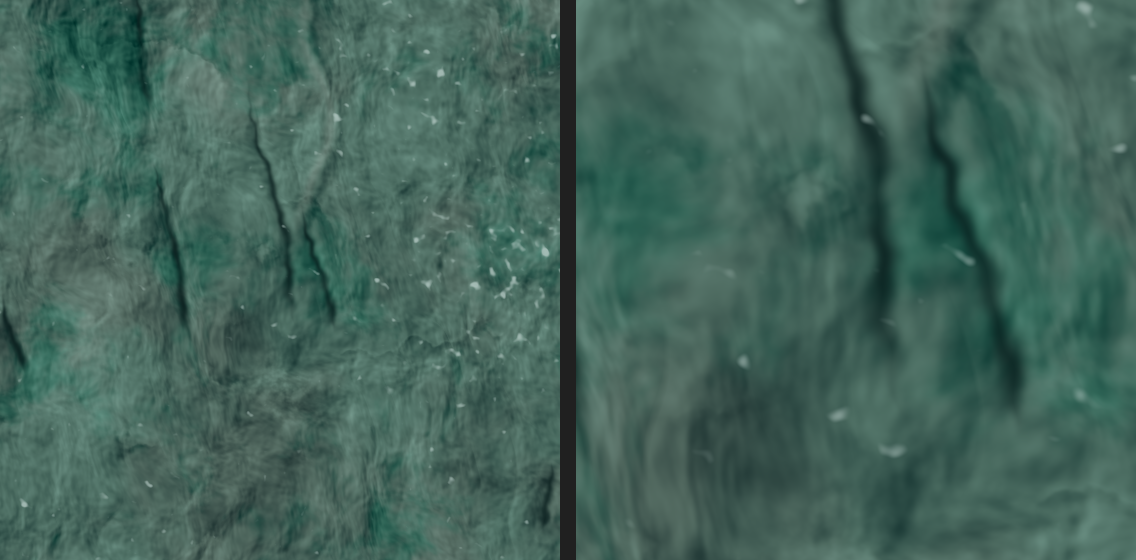
Left: the whole. Right: its middle third, enlarged.
This texture is drawn by a Shadertoy shader. Its source:

```glsl
// Weathered green rock face: fibrous relief, tapering cracks, a pale vein and wet glints.

const vec3 SHADOW  = vec3(0.10, 0.22, 0.205);
const vec3 MID     = vec3(0.292, 0.422, 0.378);
const vec3 LIGHT   = vec3(0.45, 0.60, 0.55);
const vec3 FISSURE = vec3(0.05, 0.13, 0.125);
const vec3 GLINT   = vec3(0.70, 0.78, 0.76);
const vec3 EMERALD_SHIFT = vec3(-0.10, -0.015, -0.03);
const vec3 GREY_SHIFT    = vec3(0.025, -0.015, -0.008);

const float LEAN = 0.22;            // sideways drift of the fibres per unit height
const float RELIEF = 5.6;
const float PATCHES = 1.15;
const float MOTTLE = 0.85;
const float GRAIN = 0.28;
const vec2 LIGHT_STEP = vec2(-0.004, 0.005);
const vec2 GLINT_CENTER = vec2(0.89, 0.52);
const vec2 GLINT_SPREAD = vec2(0.20, 0.25);
const vec2 UPPER_GLINT_CENTER = vec2(0.78, 0.86);
const vec2 EMERALD_CENTER = vec2(0.19, 0.87);
const vec2 CHIP_CENTER = vec2(0.51, 0.30);

// Each crack: top point, bottom point
const int CRACK_COUNT = 6;
const vec4 CRACKS[CRACK_COUNT] = vec4[](
    vec4(0.445, 0.87, 0.535, 0.41), vec4(0.275, 0.73, 0.345, 0.37),
    vec4(0.540, 0.64, 0.600, 0.40), vec4(0.245, 1.04, 0.270, 0.80),
    vec4(0.005, 0.48, 0.045, 0.33), vec4(0.985, 0.18, 0.970, 0.05));

vec2 hash2(vec2 p) {
    vec3 q = fract(p.xyx * vec3(0.1031, 0.1030, 0.0973));
    q += dot(q, q.yzx + 33.33);
    return fract((q.xx + q.yz) * q.zy) * 2.0 - 1.0;
}

float gradientNoise(vec2 p) {
    vec2 i = floor(p), f = fract(p);
    vec2 u = f * f * f * (f * (f * 6.0 - 15.0) + 10.0);
    float a = dot(hash2(i), f);
    float b = dot(hash2(i + vec2(1, 0)), f - vec2(1, 0));
    float c = dot(hash2(i + vec2(0, 1)), f - vec2(0, 1));
    float d = dot(hash2(i + vec2(1, 1)), f - vec2(1, 1));
    return 1.25 * mix(mix(a, b, u.x), mix(c, d, u.x), u.y);
}

float fbm(vec2 p) {
    float sum = 0.0, amp = 0.5;
    for (int i = 0; i < 5; i++) {
        sum += amp * gradientNoise(p);
        p = mat2(1.6, 1.2, -1.2, 1.6) * p + 17.3;
        amp *= 0.49;
    }
    return sum;
}

float blob(vec2 p, vec2 center, vec2 spread) {
    vec2 d = (p - center) / spread;
    return exp(-dot(d, d));
}

// Bends space so that the fibres and stains look folded
vec2 fold(vec2 p) {
    p += 0.045 * vec2(gradientNoise(p * 4.0 + 5.0), gradientNoise(p * 4.0 + 25.0));
    return p + 0.014 * vec2(gradientNoise(p * 15.0 + 2.0), gradientNoise(p * 15.0 + 52.0));
}

// Height of the surface: fibres along the lean, with ridged creases
float rockHeight(vec2 p) {
    vec2 q = fold(p);
    q.x += LEAN * q.y;
    float crease = abs(gradientNoise(q * vec2(17.0, 8.0) + 11.0));
    return fbm(q * vec2(9.0, 5.0) + 31.0) + 0.28 * crease;
}

// x: dark core, y: soft shade on the left, z: lit rim on the right
vec3 crackLayers(vec2 p) {
    vec3 layers = vec3(0.0);
    float rough = 0.005 * gradientNoise(p * 45.0 + 7.0);
    for (int i = 0; i < CRACK_COUNT; i++) {
        vec4 c = CRACKS[i];
        float along = (c.y - p.y) / (c.y - c.w);
        float id = float(i) * 3.7 + 0.4;
        float d = p.x - mix(c.x, c.z, along) + rough;
        d += 0.018 * gradientNoise(vec2(p.y * 8.0, id)) + 0.006 * gradientNoise(vec2(p.y * 30.0, id));
        float fade = smoothstep(0.0, 0.3, along) * smoothstep(1.0, 0.8, along);
        float width = 0.0025 + 0.0065 * fade * along;
        float uneven = 0.75 + 0.8 * gradientNoise(vec2(p.y * 14.0, id + 40.0));
        float core = exp(-d * d / (width * width)) * uneven;
        float shade = exp(-abs(d) / (d < 0.0 ? 0.025 : 0.006));
        float rim = exp(-pow((d - 0.014) / 0.007, 2.0));
        layers = max(layers, vec3(core, shade, rim) * fade);
    }
    return layers;
}

void mainImage(out vec4 fragColor, in vec2 fragCoord) {
    vec2 p = fragCoord / iResolution.y;
    vec2 folded = fold(p);
    float corner = blob(p, EMERALD_CENTER, vec2(0.17, 0.19));

    // Relief, broad patches, blotches and grain
    float relief = rockHeight(p) - rockHeight(p + LIGHT_STEP);
    float tone = RELIEF * (1.0 + 0.5 * corner) * relief + PATCHES * fbm(folded * 3.2 + 9.0);
    tone += MOTTLE * fbm(folded * 19.0 + 63.0) + GRAIN * gradientNoise(folded * 80.0);

    // Broken ledges: lit above, dark below
    float ledge = gradientNoise(p * vec2(3.0, 5.5) + 3.0) + 0.7 * fbm(p * 12.0);
    float lip = smoothstep(-0.05, 0.05, ledge) * exp(-max(ledge, 0.0) / 0.08);
    float lit = smoothstep(0.05, -0.05, ledge) * exp(min(ledge, 0.0) / 0.06);
    tone += (0.2 * lit - 0.6 * lip) * smoothstep(0.0, 0.35, gradientNoise(p * 6.0 + 60.0));

    // Pale winding vein with a shadow on its right
    float veinX = 0.565 + 0.027 * cos((p.y - 0.78) * 17.45) + 0.012 * gradientNoise(vec2(p.y * 12.0, 8.5));
    float veinD = p.x - veinX + 0.006 * gradientNoise(p * 30.0);
    float veinFade = smoothstep(0.55, 0.68, p.y);
    float vein = exp(-pow(veinD / 0.011, 2.0)) * veinFade;
    tone += 0.4 * vein - 0.45 * veinFade * exp(-pow((veinD - 0.02) / 0.008, 2.0));

    // Cracks and pale chips
    vec3 crack = crackLayers(p);
    tone += 0.3 * crack.z - 0.55 * crack.y;
    tone += 0.9 * blob(p, CHIP_CENTER, vec2(0.07)) * smoothstep(-0.05, 0.2, fbm(p * 14.0 + 70.0));

    // Scaly wet glints, densest on the right
    float wet = max(blob(p, GLINT_CENTER, GLINT_SPREAD), 0.65 * blob(p, UPPER_GLINT_CENTER, vec2(0.24, 0.12)));
    wet = clamp(wet * (1.0 + 1.2 * gradientNoise(p * 8.0 + 33.0)), 0.0, 1.0);
    vec2 g = mat2(0.87, 0.5, -0.5, 0.87) * p;
    float scales = gradientNoise(g * vec2(34.0, 50.0)) + 0.5 * gradientNoise(g * 90.0 + 20.0);
    tone += 0.5 * wet * scales;
    float glint = smoothstep(0.2, 0.65, scales - 0.36 * (1.0 - wet));

    // Colour
    vec3 color = tone < 0.0 ? mix(MID, SHADOW, min(-tone, 1.2)) : mix(MID, LIGHT, min(tone, 1.2));
    float stain = fbm(folded * 5.0 + 44.0) + 0.35 * fbm(folded * 24.0 + 14.0);
    float emerald = smoothstep(0.02, 0.42, stain + 0.3 * corner - 0.1 * min(tone, 0.5));
    float grey = smoothstep(-0.1, 0.25, fbm(folded * 3.5 + 90.0));
    color += EMERALD_SHIFT * emerald + GREY_SHIFT * max(grey * (1.0 - emerald), vein);
    color = mix(color, FISSURE, clamp(0.85 * crack.x, 0.0, 1.0));
    color = mix(color, GLINT, 0.8 * glint);
    fragColor = vec4(clamp(color, 0.0, 1.0), 1.0);
}
```
